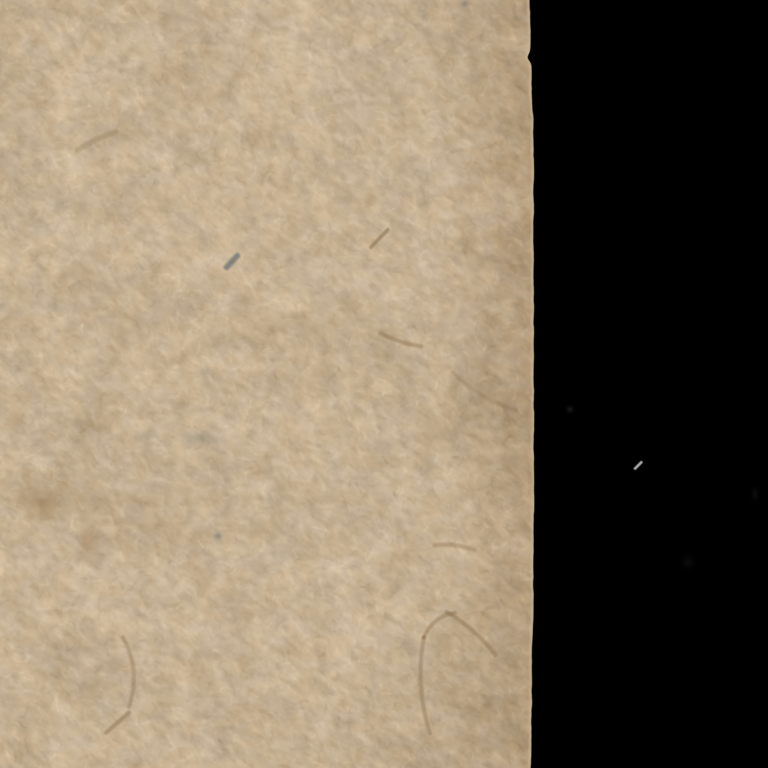
Give the GLSL for this texture, as a WebGL 2 fragment shader.

```glsl
#version 300 es
precision highp float;

uniform vec2 u_resolution;
out vec4 fragColor;

const vec3 PAPER = vec3(0.762, 0.682, 0.568);
const vec3 FIBRE_BROWN = vec3(0.56, 0.46, 0.33);
const vec3 FIBRE_GREY = vec3(0.46, 0.45, 0.42);
const vec3 STAIN = vec3(0.64, 0.53, 0.39);
const vec3 RIM = vec3(0.80, 0.72, 0.58);

float hash(vec2 p) {
    vec3 q = fract(p.xyx * 0.1031);
    q += dot(q, q.yzx + 33.33);
    return fract((q.x + q.y) * q.z);
}

float noise(vec2 p) {
    vec2 i = floor(p), f = fract(p);
    f = f * f * (3.0 - 2.0 * f);
    return mix(mix(hash(i), hash(i + vec2(1, 0)), f.x),
               mix(hash(i + vec2(0, 1)), hash(i + vec2(1, 1)), f.x), f.y);
}

// Fractal noise centred on zero
float fbm(vec2 p, int octaves) {
    float sum = 0.0, gain = 0.5;
    for (int i = 0; i < octaves; i++) {
        sum += gain * (noise(p) - 0.5);
        p = mat2(1.6, 1.2, -1.2, 1.6) * p + 17.3;
        gain *= 0.55;
    }
    return sum;
}

// Soft stroke from a to b, bowed sideways by bend
float strand(vec2 p, vec2 a, vec2 b, float bend, float width) {
    vec2 d = b - a;
    float h = clamp(dot(p - a, d) / dot(d, d), 0.0, 1.0);
    vec2 side = normalize(vec2(-d.y, d.x));
    float dist = length(p - a - d * h - side * bend * 4.0 * h * (1.0 - h));
    return 1.0 - smoothstep(width * 0.2, width * 1.6, dist);
}

float spot(vec2 p, vec2 centre, vec2 radius) {
    vec2 q = (p - centre) / radius;
    return exp(-dot(q, q));
}

// Short random fibres, signed: positive is light, negative is dark
float scatter(vec2 p, float cells, float seed) {
    vec2 g = p * cells, id = floor(g);
    float sum = 0.0;
    for (int y = -1; y <= 1; y++)
    for (int x = -1; x <= 1; x++) {
        vec2 c = id + vec2(x, y), k = c + seed;
        float angle = 0.5 + 3.6 * (hash(k + 7.1) - 0.5);
        vec2 mid = c + vec2(hash(k), hash(k + 31.7));
        vec2 reach = vec2(cos(angle), sin(angle)) * mix(0.2, 0.5, hash(k + 11.9));
        float bend = 0.3 * (hash(k + 53.3) - 0.5);
        sum += (hash(k + 71.5) - 0.5) * strand(g, mid - reach, mid + reach, bend, 0.12);
    }
    return sum;
}

vec3 paper(vec2 p, float edge) {
    // Broad mottling, pulp grain and loose fibres
    float tone = 0.075 * fbm(p * 9.0, 3) + 0.11 * fbm(p * 38.0 + 5.0, 2);
    tone += 0.13 * fbm(p * mat2(0.8, -0.6, 0.6, 0.8) * vec2(85.0, 130.0), 2);
    tone += 0.055 * scatter(p, 48.0, 3.0) + 0.05 * scatter(p, 80.0, 91.0);
    float warmth = fbm(p * 60.0 + 41.0, 2);
    vec3 col = PAPER + tone + warmth * vec3(0.03, 0.0, -0.05);

    // Shading toward the cut edge and lower right corner
    col -= vec3(0.05, 0.06, 0.065) * smoothstep(0.14, 0.0, edge - p.x);
    col -= 0.045 * spot(p, vec2(0.66, 0.08), vec2(0.09, 0.10));
    col -= 0.025 * spot(p, vec2(0.62, 0.46), vec2(0.12, 0.08));
    col += 0.015 * spot(p, vec2(0.22, 0.62), vec2(0.20, 0.16));

    // Stains and smudges
    float stain = spot(p, vec2(0.056, 0.348), vec2(0.026, 0.020));
    stain += 0.8 * spot(p, vec2(0.118, 0.294), vec2(0.012, 0.022));
    stain *= 0.6 + 0.8 * noise(p * 90.0);
    col = mix(col, STAIN, clamp(0.65 * stain, 0.0, 1.0));
    col = mix(col, FIBRE_GREY, 0.28 * spot(p, vec2(0.262, 0.430), vec2(0.022, 0.009)));
    col = mix(col, FIBRE_GREY, 0.55 * spot(p, vec2(0.284, 0.302), vec2(0.005)));
    col = mix(col, FIBRE_GREY, 0.60 * spot(p, vec2(0.605, 0.995), vec2(0.005)));

    // Long curved fibres
    float brown = 0.45 * strand(p, vec2(0.560, 0.045), vec2(0.552, 0.170), 0.008, 0.003);
    brown += 0.45 * strand(p, vec2(0.552, 0.170), vec2(0.592, 0.202), 0.007, 0.003);
    brown += 0.50 * strand(p, vec2(0.582, 0.203), vec2(0.645, 0.147), 0.004, 0.003);
    brown += 0.40 * strand(p, vec2(0.160, 0.170), vec2(0.168, 0.080), 0.010, 0.003);
    brown += 0.50 * strand(p, vec2(0.138, 0.046), vec2(0.168, 0.072), 0.0, 0.003);
    brown += 0.40 * strand(p, vec2(0.566, 0.290), vec2(0.618, 0.284), 0.003, 0.003);
    brown += 0.45 * strand(p, vec2(0.495, 0.566), vec2(0.548, 0.549), -0.002, 0.003);
    brown += 0.30 * strand(p, vec2(0.590, 0.515), vec2(0.672, 0.466), -0.006, 0.003);
    brown += 0.60 * strand(p, vec2(0.483, 0.678), vec2(0.505, 0.701), 0.0, 0.0025);
    brown += 0.35 * strand(p, vec2(0.102, 0.805), vec2(0.150, 0.828), 0.002, 0.004);
    col = mix(col, FIBRE_BROWN, min(brown, 0.8));
    col = mix(col, vec3(0.38, 0.42, 0.44),
              0.7 * strand(p, vec2(0.295, 0.652), vec2(0.309, 0.667), 0.0, 0.004));

    // Pale rim along the cut
    return mix(col, RIM, 0.5 * smoothstep(0.006, 0.001, edge - p.x));
}

void main() {
    vec2 p = gl_FragCoord.xy / u_resolution;
    float soft = max(1.0 / u_resolution.x, 0.0013);

    // Slightly bowed and ragged cut
    float edge = 0.6905 + 0.0045 * smoothstep(1.0, 0.78, p.y) * smoothstep(-0.05, 0.32, p.y);
    edge += 0.003 * fbm(vec2(p.y * 45.0, 2.0), 3);
    edge -= 0.004 * spot(vec2(0.0, p.y), vec2(0.0, 0.925), vec2(1.0, 0.006));

    // Dust on the black ground
    float dust = 0.65 * strand(p, vec2(0.827, 0.390), vec2(0.835, 0.398), 0.0, 0.002);
    dust += 0.09 * spot(p, vec2(0.742, 0.467), vec2(0.004));
    dust += 0.05 * spot(p, vec2(0.983, 0.357), vec2(0.004, 0.007));
    dust += 0.04 * spot(p, vec2(0.896, 0.268), vec2(0.007));

    float sheet = 1.0 - smoothstep(-soft, soft, p.x - edge);
    fragColor = vec4(mix(vec3(dust), paper(p, edge), sheet), 1.0);
}
```
